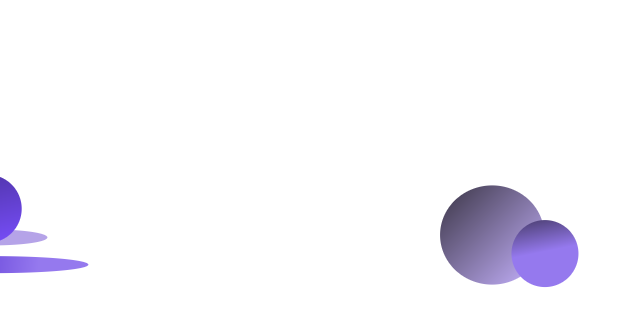
Give the GLSL for this background, as a Shadertoy shader.

```glsl
// Violet balls and flat discs resting on a white ground.
// Each shape is an ellipse distance with a smoothed edge, filled by a
// linear gradient between two points and painted from back to front.

const vec3 WHITE     = vec3(1.0);
const vec3 SLATE     = vec3(0.31, 0.28, 0.38);
const vec3 LAVENDER  = vec3(0.71, 0.64, 0.91);
const vec3 DUSK      = vec3(0.30, 0.25, 0.45);
const vec3 VIOLET    = vec3(0.585, 0.475, 0.935);
const vec3 INDIGO    = vec3(0.32, 0.21, 0.68);
const vec3 ULTRAVIOLET = vec3(0.46, 0.30, 0.96);

// Approximate signed distance to an axis-aligned ellipse.
float ellipseDistance(vec2 p, vec2 center, vec2 radii) {
    vec2 q = (p - center) / radii;
    float k = length(q);
    float slope = length(q / radii);
    return k * (k - 1.0) / max(slope, 1e-4);
}

// Colour that runs from one point to another and holds beyond both.
vec3 linearGradient(vec2 p, vec2 start, vec2 end, vec3 first, vec3 last) {
    vec2 axis = end - start;
    float t = clamp(dot(p - start, axis) / dot(axis, axis), 0.0, 1.0);
    return mix(first, last, t);
}

// Lays a fill over the base wherever the distance is negative.
vec3 paint(vec3 base, vec3 fill, float dist, float pixel) {
    return mix(base, fill, clamp(0.5 - dist / pixel, 0.0, 1.0));
}

void mainImage(out vec4 fragColor, in vec2 fragCoord) {
    // Canvas height is one unit; x spans the aspect ratio.
    float pixel = 1.0 / iResolution.y;
    vec2 p = fragCoord * pixel;
    vec3 color = WHITE;

    // Flat discs at the left
    vec3 fill = linearGradient(p, vec2(-0.10, 0.18), vec2(0.12, 0.16), INDIGO * 1.25, VIOLET);
    color = paint(color, fill, ellipseDistance(p, vec2(-0.020, 0.173), vec2(0.296, 0.0266)), pixel);
    color = paint(color, LAVENDER, ellipseDistance(p, vec2(-0.026, 0.258), vec2(0.174, 0.0250)), pixel);

    // Ball cut by the left border
    fill = linearGradient(p, vec2(-0.02, 0.46), vec2(0.03, 0.25), INDIGO, ULTRAVIOLET);
    color = paint(color, fill, ellipseDistance(p, vec2(-0.039, 0.3477), vec2(0.1068)), pixel);

    // Large ball at the right
    fill = linearGradient(p, vec2(1.42, 0.37), vec2(1.645, 0.145), SLATE, LAVENDER);
    color = paint(color, fill, ellipseDistance(p, vec2(1.538, 0.2656), vec2(0.1628, 0.1550)), pixel);

    // Small ball in front of it
    fill = linearGradient(p, vec2(1.681, 0.322), vec2(1.703, 0.214), DUSK, VIOLET);
    color = paint(color, fill, ellipseDistance(p, vec2(1.703, 0.2076), vec2(0.1047)), pixel);

    fragColor = vec4(color, 1.0);
}
```
